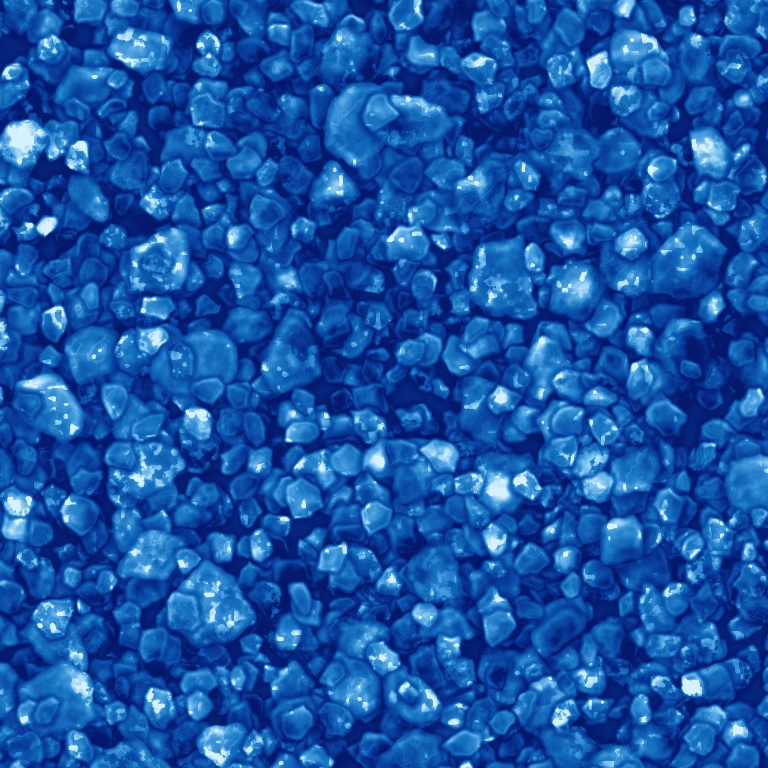
This texture is drawn by a WebGL 2 fragment shader. Its source:

```glsl
#version 300 es
precision highp float;

uniform vec2 u_resolution;
out vec4 fragColor;

const int LAYERS = 6;
const int FACETS = 7;
const float TAU = 6.2831853;
const float GRID[6] = float[6](19.0, 25.0, 15.0, 21.0, 11.0, 24.0);   // cells across
const float DENSITY[6] = float[6](1.0, 0.8, 0.65, 0.55, 0.42, 0.2);   // share of filled cells
const float BACK_TONE = 1.45;
const float FRONT_TONE = 2.75;
const float GAP_TONE = 0.2;
const float STONE_VARIATION = 1.8;
const float FACET_CONTRAST = 1.7;
const float CLOUD_CONTRAST = 4.2;
const float SHADOW = 0.5;
const float EDGE_SOFTNESS = 0.0022;
const vec2 LIGHT = vec2(-0.35, 0.94);

// Deep shadow to white glint, one step per tone unit
const vec3 RAMP[7] = vec3[7](
  vec3(0.01, 0.08, 0.40), vec3(0.03, 0.22, 0.59), vec3(0.05, 0.34, 0.68),
  vec3(0.09, 0.45, 0.75), vec3(0.24, 0.58, 0.85), vec3(0.47, 0.75, 0.94),
  vec3(0.84, 0.94, 0.99));

vec3 ramp(float tone) {
  float t = clamp(tone, 0.0, 5.999);
  int i = int(t);
  return mix(RAMP[i], RAMP[i + 1], fract(t));
}

vec3 hash3(vec2 p) {
  vec3 q = fract(p.xyx * vec3(0.1031, 0.1030, 0.0973));
  q += dot(q, q.yxz + 33.33);
  return fract((q.xxy + q.yzz) * q.zyx);
}

float noise(vec2 p) {
  vec2 i = floor(p), f = fract(p);
  f = f * f * (3.0 - 2.0 * f);
  float low = mix(hash3(i).x, hash3(i + vec2(1, 0)).x, f.x);
  float high = mix(hash3(i + vec2(0, 1)).x, hash3(i + vec2(1, 1)).x, f.x);
  return mix(low, high, f.y);
}

float fbm(vec2 p) {
  float sum = 0.0, amp = 0.533;
  for (int i = 0; i < 4; i++) {
    sum += amp * noise(p);
    p = mat2(1.6, 1.2, -1.2, 1.6) * p + 17.3;
    amp *= 0.5;
  }
  return sum;
}

// Rounded irregular polygon: x = signed distance, y = blended facet tone
vec2 cutStone(vec2 p, vec2 id, vec3 shape) {
  float size = mix(0.38, 0.63, shape.x);
  float narrow = mix(0.52, 0.95, shape.y);
  float axis = shape.z * TAU;
  float table = exp(-size * 0.42 / 0.03);
  float outline = 0.0, weight = table;
  float tone = table * (hash3(id + 71.0).y - 0.35) * FACET_CONTRAST;
  for (int i = 0; i < FACETS; i++) {
    vec3 h = hash3(id + vec2(37.0, 53.0) * float(i + 1));
    float angle = axis + (float(i) + 0.75 * h.x) * TAU / float(FACETS);
    vec2 dir = vec2(cos(angle), sin(angle));
    float reach = size * length(vec2(cos(angle - axis), narrow * sin(angle - axis)));
    float d = dot(p, dir) - reach * mix(0.82, 1.1, h.y);
    outline += exp(min(d / 0.025, 60.0));
    float w = exp(clamp(d * mix(0.6, 1.6, h.z) / 0.03, -40.0, 20.0));
    weight += w;
    tone += w * (0.55 * dot(dir, LIGHT) + (h.z - 0.5) * FACET_CONTRAST);
  }
  return vec2(0.025 * log(outline), tone / weight);
}

// Translucent body: clouds, refraction veins, milky core, frost and glints
float bodyTone(vec2 uv, vec2 id, float d) {
  vec3 kind = hash3(id + 191.0);
  vec2 q = uv + kind.xy * 9.0;
  float cloud = fbm(q * 26.0);
  float fine = fbm(q * 95.0 + 5.0);
  float vein = 1.0 - abs(2.0 * fbm(q * 34.0 + 4.0 * cloud) - 1.0);
  float inside = smoothstep(0.0, -0.28, d);
  float tone = (cloud - 0.5) * CLOUD_CONTRAST + (fine - 0.5) * 1.3;
  tone += 0.9 * smoothstep(0.86, 0.99, vein) * (kind.y - 0.15);
  tone += 2.4 * smoothstep(0.62, 1.0, kind.x) * inside * smoothstep(0.3, 0.65, cloud);
  float frost = smoothstep(0.5, 0.64, fine) * smoothstep(0.44, 0.6, fbm(q * 21.0 + 31.0));
  tone += 2.1 * frost * smoothstep(0.25, 0.8, kind.z);
  tone += 2.0 * smoothstep(0.7, 0.8, noise(q * 130.0)) * smoothstep(0.54, 0.66, cloud);
  // Dark contour with a lit band just inside it
  tone -= 0.75 * smoothstep(-0.07, 0.0, d);
  return tone + 0.5 * smoothstep(-0.17, -0.09, d) * smoothstep(-0.03, -0.09, d);
}

void main() {
  vec2 uv = gl_FragCoord.xy / u_resolution.y;
  vec2 rough = vec2(noise(uv * 75.0), noise(uv * 75.0 + 40.0)) - 0.5;
  float tone = GAP_TONE + 0.5 * fbm(uv * 30.0);

  // Paint the heap from the buried stones up to the top ones
  for (int layer = 0; layer < LAYERS; layer++) {
    float cells = GRID[layer];
    float base = mix(BACK_TONE, FRONT_TONE, float(layer) / float(LAYERS - 1));
    float soft = max(EDGE_SOFTNESS, 0.75 / u_resolution.y) * cells;
    vec2 p = (uv + 0.006 * rough) * cells + 0.37 * float(layer);
    vec2 cell = floor(p);
    for (int k = 0; k < 9; k++) {
      vec2 id = cell + vec2(k % 3 - 1, 1 - k / 3);
      vec2 seed = id + 113.0 * float(layer + 1);
      vec3 place = hash3(seed);
      if (place.z > DENSITY[layer]) continue;
      vec2 local = p - id - mix(vec2(0.2), vec2(0.8), place.xy);
      if (dot(local, local) > 1.2) continue;
      vec3 shape = hash3(seed + 301.0);
      vec2 stone = cutStone(local, seed, shape);
      tone *= 1.0 - SHADOW * smoothstep(0.2, 0.0, stone.x);
      if (stone.x > soft) continue;
      float own = base + (hash3(seed + 407.0).x - 0.5) * STONE_VARIATION;
      own += stone.y + bodyTone(uv, seed, stone.x);
      tone = mix(tone, max(own, 0.15), smoothstep(soft, -soft, stone.x));
    }
  }
  fragColor = vec4(ramp(tone), 1.0);
}
```
